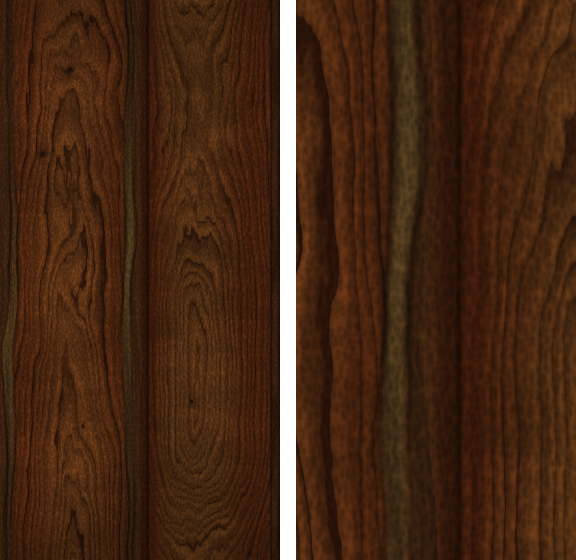
Left, the full canvas; right, a detail of the centre.
Write a WebGL 2 fragment shader that draws this texture.

```glsl
#version 300 es
precision highp float;

uniform vec2 u_resolution;
out vec4 fragColor;

vec2 hash2(vec2 p) {
  vec3 q = fract(p.xyx * vec3(0.1031, 0.1030, 0.0973));
  q += dot(q, q.yzx + 33.33);
  return fract((q.xx + q.yz) * q.zy);
}

// Layered sines, each octave turned and bent by the other axis
float waves(vec2 p) {
  float sum = 0.0, amp = 0.5;
  for (int i = 0; i < 5; i++) {
    sum += amp * sin(p.x + 1.6 * sin(p.y + float(i)));
    p = mat2(1.5, 1.1, -1.1, 1.5) * p + 2.7;
    amp *= 0.52;
  }
  return sum;
}

// Cellular noise: distance to the nearest scattered point
float cells(vec2 p) {
  vec2 id = floor(p), f = p - id;
  float nearest = 2.0;
  for (int y = -1; y <= 1; y++)
    for (int x = -1; x <= 1; x++) {
      vec2 g = vec2(x, y);
      nearest = min(nearest, length(g + hash2(id + g) - f));
    }
  return nearest;
}

float bell(float x, float width) {
  return exp(-x * x / (width * width));
}

// Distance from the heart of the log: a sloping cut on the left board,
// a cut that dips twice towards the heart on the right board
float ringRadius(vec2 p, bool rightBoard) {
  float bend = 0.016 * waves(vec2(p.x * 7.0, p.y * 3.0 + 1.0));
  float dx = p.x - (rightBoard ? 0.70 : 0.262) + bend;
  float depth = rightBoard
    ? 0.09 - 0.075 * cos((p.y - 0.62) * 3.2) + 0.11 * smoothstep(0.5, 0.0, p.y)
    : 0.11 * p.y + 0.018 * sin(p.y * 3.0) + 0.005;
  depth += 0.018 * waves(vec2(p.x * 26.0, p.y * 7.0));
  float radius = length(vec2(dx, depth)) + 0.005 * waves(p * vec2(26.0, 11.0) + 4.0);
  return radius + 0.004 * sin(radius * 95.0);
}

void main() {
  vec2 p = gl_FragCoord.xy / u_resolution.x;
  float px = 1.0 / u_resolution.x;
  bool rightBoard = p.x > 0.52;
  float radius = ringRadius(p, rightBoard);

  // Knots push the rings aside
  vec3 knots[4] = vec3[4](vec3(0.245, 1.75, 0.022), vec3(0.155, 1.45, 0.014),
                          vec3(0.30, 0.49, 0.009), vec3(0.685, 0.575, 0.009));
  float knotShade = 0.0;
  for (int i = 0; i < 4; i++) {
    vec2 d = (p - knots[i].xy) * vec2(1.0, 0.75);
    d += 0.012 * vec2(waves(p * 45.0), waves(p * 38.0 + 5.0));
    float size = knots[i].z;
    radius += 0.6 * size * exp(-dot(d, d) / (size * size * 5.0));
    knotShade += 0.75 * exp(-dot(d, d) / (size * size * 0.5))
               + 0.2 * exp(-dot(d, d) / (size * size * 7.0));
  }

  // Board colour: golden heart, redder flanks, slow blotches
  float offset = abs(p.x - (rightBoard ? 0.70 : 0.262));
  float flank = smoothstep(0.04, 0.20, offset + 0.03 * waves(p * vec2(5.0, 4.0)));
  vec3 heart = rightBoard ? vec3(0.300, 0.172, 0.070) : vec3(0.335, 0.182, 0.074);
  vec3 edge = rightBoard ? vec3(0.262, 0.120, 0.046) : vec3(0.290, 0.136, 0.052);
  vec3 color = mix(heart, edge, flank);
  color *= 1.0 + 0.10 * waves(p * vec2(6.0, 9.0) + 2.0);
  color *= 1.0 + 0.07 * waves(p * vec2(12.0, 36.0));

  // Growth rings: pale early wood, then a crisp late-wood line
  float phase = radius * 54.0;
  float blur = min(fwidth(phase), 0.45);
  float t = fract(phase);
  float ring = hash2(vec2(floor(phase), rightBoard ? 7.0 : 3.0)).x;
  float strength = (0.45 + 0.55 * ring) * (0.9 + 0.5 * waves(p * vec2(14.0, 6.0) + 8.0));
  float rise = smoothstep(0.25, 0.85, t) * 0.35 + smoothstep(0.72, 0.88, t) * 0.65;
  float line = rise * (1.0 - smoothstep(0.98 - blur, 1.0, t));
  color *= 1.0 + 0.16 * smoothstep(0.0, 0.1 + blur, t) * (1.0 - smoothstep(0.15, 0.6, t));
  color = mix(color, vec3(0.120, 0.050, 0.024), clamp(line * strength, 0.0, 0.9) * (rightBoard ? 0.78 : 0.9));

  // Thin streaks of fibre between the rings
  float streak = waves(vec2(radius * 420.0, p.y * 9.0));
  color *= 1.0 + 0.08 * streak;

  // Olive sapwood lenses with wandering dark borders
  for (int i = 0; i < 2; i++) {
    float k = float(i);
    float x = p.x - mix(0.040, 0.456, k) + 0.016 * waves(vec2(k * 3.0 + 1.0, p.y * 4.0 + k * 2.0));
    x += 0.003 * waves(vec2(p.y * 19.0, k));
    float glow = bell(p.y - mix(0.78, 1.05, k), mix(0.36, 0.46, k));
    float width = 0.006 + 0.011 * glow * (0.8 + 0.5 * waves(vec2(p.y * 6.0, k + 4.0)));
    float band = 1.0 - smoothstep(width * 0.5, width * 1.6, abs(x));
    float grain = 0.95 + 0.22 * waves(vec2(x * 190.0, p.y * 6.0 + k));
    color = mix(color, vec3(0.215, 0.130, 0.060) * grain, 0.8 * bell(p.x - mix(0.018, 0.475, k), 0.032));
    color = mix(color, mix(vec3(0.20, 0.13, 0.062), vec3(0.315, 0.240, 0.120), glow) * grain, band * 0.8);
    float fade = 0.7 + 0.5 * waves(vec2(p.y * 7.0, 6.0 + k));
    color *= 1.0 - 0.5 * fade * bell(x + width * 1.3, 0.004) - 0.35 * fade * bell(x - width * 1.6, 0.004);
  }

  // Dark joint, its red margin and the narrow strip on the right
  float joint = smoothstep(0.495, 0.512, p.x) * (1.0 - smoothstep(0.528, 0.54, p.x));
  color = mix(color, vec3(0.165, 0.075, 0.033), 0.8 * joint);
  color = mix(color, vec3(0.225, 0.085, 0.034), 0.6 * bell(p.x - 0.545, 0.014));
  color *= 1.0 - 0.35 * bell(p.x - 0.527, 0.002 + px);
  float strip = smoothstep(0.964, 0.972, p.x + 0.002 * waves(vec2(2.0, p.y * 9.0)));
  vec3 stripColor = vec3(0.185, 0.105, 0.048) * (1.0 + 0.35 * waves(p * vec2(90.0, 10.0)));
  color = mix(color, stripColor, strip * 0.85);
  color *= 1.0 - 0.4 * bell(p.x - 0.968, 0.004) - 0.45 * smoothstep(0.985, 1.0, p.x);

  // Knot stain, pores, fibre and darker board ends
  color = mix(color, vec3(0.080, 0.032, 0.018), min(knotShade, 0.85));
  color *= 0.83 + 0.36 * cells(p * vec2(150.0, 60.0));
  color *= 0.90 + 0.22 * cells(p * 130.0 + 9.0);
  color *= 1.0 - 0.16 * (1.0 - smoothstep(0.0, 0.45, p.y)) - 0.10 * smoothstep(1.7, 2.0, p.y);
  fragColor = vec4(clamp(color, 0.0, 1.0), 1.0);
}
```
